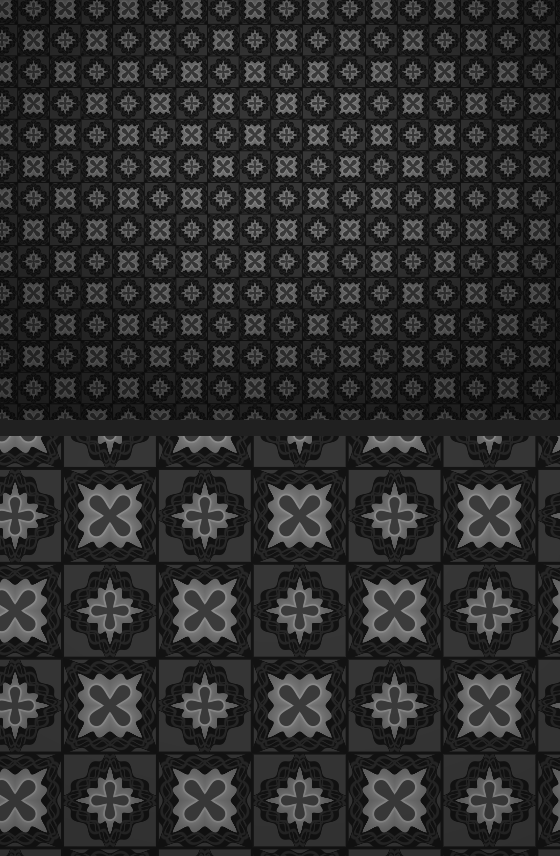
Top: the whole. Bottom: its middle third, enlarged.
This pattern is drawn by a WebGL 2 fragment shader. Its source:

```glsl
#version 300 es
precision highp float;

uniform vec2 u_resolution;
out vec4 fragColor;

// Layout, in units of canvas height
const float PITCH = 0.0753;
const vec2 FIRST_CENTER = vec2(0.0799, 0.9045);
const float PI = 3.14159265;

// Ornament sizes, in units of one cell
const float MOTIF_HALF = 0.305;
const float DIAMOND_SCALE = 0.72;
const float TOOTH = 0.032;
const float BAND_WIDTH = 0.17;
const float VEIN_WIDTH = 0.011;
const float RIM_WIDTH = 0.018;
const float GRID_WIDTH = 0.016;

// Tones
const float GROUND = 0.195;
const float WREATH = 0.065;
const float VEIN = 0.165;
const float MOTIF_EDGE = 0.34;
const float MOTIF_CORE = 0.47;
const float RIM = 0.52;
const float CROSS = 0.215;
const float GRID = 0.07;

// Light
const vec2 LIGHT_CENTER = vec2(0.5, 0.62);
const float LIGHT_MAX = 1.08;
const float LIGHT_MIN = 0.58;

float cover(float d, float aa) {
    return 1.0 - smoothstep(-0.6 * aa, 0.6 * aa, d);
}

// Square with notched sides and pointed corners
float toothedSquare(vec2 p, float halfSide, float tooth) {
    p = abs(p);
    float side = max(p.x, p.y);
    float t = min(p.x, p.y) / max(side, 0.001);
    return side - halfSide + tooth * cos(3.0 * PI * t);
}

// Diagonal cross with arms that swell towards rounded ends
float cross4(vec2 p) {
    p = abs(p);
    float along = (p.x + p.y) * 0.70711;
    float across = abs(p.x - p.y) * 0.70711;
    float width = mix(0.045, 0.074, smoothstep(0.03, 0.2, along));
    return length(vec2(max(along - 0.2, 0.0), across)) - width;
}

// Pairs of leaves and a wavy stem running round the band
float leafVeins(vec2 p, float d) {
    p = abs(p);
    float t = min(p.x, p.y) / max(max(p.x, p.y), 0.001);
    float leaf = abs(sin(2.0 * PI * t));
    float outer = abs(d - 0.095 - 0.055 * leaf);
    float inner = abs(d - 0.085 + 0.045 * leaf);
    float stem = abs(d - 0.09 - 0.025 * cos(5.0 * PI * t));
    return min(min(outer, inner), stem + 0.004) * 0.8 - VEIN_WIDTH;
}

void main() {
    vec2 uv = gl_FragCoord.xy / u_resolution.y;
    vec2 grid = (uv - FIRST_CENTER) / PITCH;
    vec2 cell = floor(grid + 0.5);
    vec2 q = grid - cell;
    float aa = 1.0 / (PITCH * u_resolution.y);

    // Alternate upright squares with small turned diamonds
    bool turned = mod(cell.x + cell.y, 2.0) > 0.5;
    float scale = turned ? DIAMOND_SCALE : 1.0;
    vec2 p = turned ? vec2(q.x + q.y, q.y - q.x) * 0.70711 : q;

    // Ground with fine cell seams
    float tone = GROUND;
    float edge = 0.5 - max(abs(q.x), abs(q.y));
    tone = mix(tone, GRID, cover(edge - GRID_WIDTH, aa));

    // Dark leafy wreath
    float body = max(abs(p.x), abs(p.y)) - MOTIF_HALF * scale;
    float wreath = toothedSquare(p, MOTIF_HALF * scale + BAND_WIDTH, 0.03);
    tone = mix(tone, WREATH, cover(wreath, aa));
    float vein = cover(leafVeins(p, body), aa) * cover(wreath + 0.01, aa);
    tone = mix(tone, VEIN, vein * 0.75);

    // Pale toothed motif, brightest around the cross
    float motif = toothedSquare(p, MOTIF_HALF * scale, TOOTH);
    float crossDist = cross4(p / scale) * scale;
    float glow = exp(-max(crossDist, 0.0) * 12.0);
    float fill = mix(MOTIF_EDGE, MOTIF_CORE, glow) * (turned ? 0.92 : 1.0);
    tone = mix(tone, fill, cover(motif, aa));

    // Rimmed cross
    tone = mix(tone, RIM, cover(abs(crossDist) - RIM_WIDTH, aa) * 0.75);
    tone = mix(tone, CROSS, cover(crossDist, aa));

    // Soft light falling off to the sides and the bottom
    float aspect = u_resolution.x / u_resolution.y;
    vec2 fromLight = vec2(uv.x / aspect, uv.y) - LIGHT_CENTER;
    float falloff = smoothstep(0.08, 0.78, length(fromLight));
    tone *= mix(LIGHT_MAX, LIGHT_MIN, falloff);

    fragColor = vec4(vec3(tone), 1.0);
}
```
